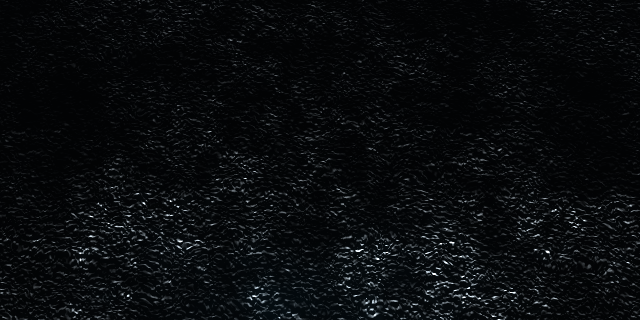
A WebGL 1 fragment shader for this texture:

```glsl
precision highp float;
// Dark rippled water at night, with fine cold glints gathering toward the near edge.
uniform vec2 u_resolution;

float hash(vec2 p) {
  return fract(sin(dot(p, vec2(127.1, 311.7))) * 43758.5453);
}

float noise(vec2 p) {
  vec2 cell = floor(p), f = fract(p);
  f = f * f * (3.0 - 2.0 * f);
  return mix(mix(hash(cell), hash(cell + vec2(1.0, 0.0)), f.x),
             mix(hash(cell + vec2(0.0, 1.0)), hash(cell + 1.0), f.x), f.y);
}

float fbm(vec2 p) {
  float sum = 0.0, weight = 0.5;
  for (int i = 0; i < 5; i++) {
    sum += weight * noise(p);
    p = mat2(1.6, 1.2, -1.2, 1.6) * p + 7.3;
    weight *= 0.5;
  }
  return sum;
}

// Fine crinkled wavelets, slightly wider than tall
float rippleHeight(vec2 p) {
  return noise(p * vec2(88.0, 128.0)) + 0.65 * noise(p * vec2(170.0, 215.0) + 31.7);
}

// Soft elliptical shadow
float hollow(vec2 p, vec2 center, vec2 radius) {
  vec2 d = (p - center) / radius;
  return exp(-dot(d, d));
}

void main() {
  vec2 p = gl_FragCoord.xy / u_resolution.y;
  float aspect = u_resolution.x / u_resolution.y;
  float u = p.x / aspect;

  // Bend the ripples in varied directions, and tighten them with distance
  vec2 bend = vec2(fbm(p * 14.0), fbm(p * 14.0 + 19.0)) - 0.5;
  vec2 q = (p + 0.04 * bend) * (0.95 + 0.2 * p.y);
  q.y -= 0.1 * q.x;

  // Light catches the slopes that face the viewer
  float slope = rippleHeight(q + vec2(0.002, 0.0055)) - rippleHeight(q);
  float glint = 1.05 * pow(max(slope - 0.01, 0.0), 1.35);

  // Broken patches of light, from broad drifts down to small clusters
  float near = 1.0 - smoothstep(0.0, 0.7, p.y);
  float broad = smoothstep(0.28, 0.62, fbm(p * vec2(3.2, 4.0) + 4.0));
  float ragged = smoothstep(0.3, 0.64, fbm(p * vec2(11.0, 14.0) + 2.0));
  float clusters = smoothstep(0.2, 0.8, noise(p * vec2(38.0, 46.0) + 11.0));
  float patches = mix(0.35, 1.0, broad) * mix(0.35, 1.25, ragged) * mix(0.45, 1.5, clusters);
  float light = mix(0.27, 1.15, near) * mix(patches, 1.0, 0.15 * near);

  // Unlit hollows at both sides
  vec2 s = vec2(u, p.y);
  light *= 1.0 - 0.9 * hollow(s, vec2(0.12, 0.66), vec2(0.08, 0.2));
  light *= 1.0 - 0.8 * hollow(s, vec2(0.92, 0.6), vec2(0.08, 0.25));
  light *= 1.0 - 0.6 * hollow(s, vec2(0.7, 0.62), vec2(0.08, 0.15));

  // Near-black water with a faint blue sheen at the bottom
  vec3 color = vec3(0.006, 0.010, 0.015) + vec3(0.010, 0.015, 0.017) * light;
  color += vec3(0.002, 0.018, 0.026) * hollow(s, vec2(0.44, 0.0), vec2(0.25, 0.25)) * (0.5 + broad);
  color += vec3(0.94, 0.99, 1.03) * glint * light;
  gl_FragColor = vec4(min(color, 1.0), 1.0);
}
```
